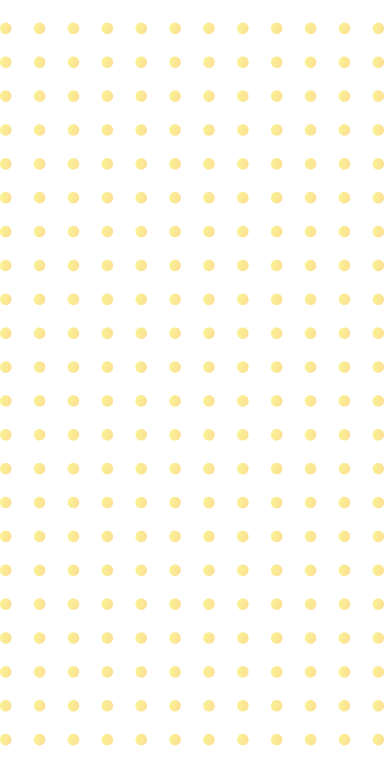
This pattern is drawn by a Shadertoy shader. Its source:

```glsl
// Grid of small round dots on white, each shaded from lemon yellow to pale apricot.

const vec2 GRID_COUNT = vec2(12.0, 22.0);  // columns, rows
const float SPACING = 0.0882;              // in canvas widths
const float DOT_RADIUS = 0.0150;

const vec3 PAPER = vec3(1.0);
const vec3 LEMON = vec3(0.98, 0.95, 0.58);
const vec3 APRICOT = vec3(0.99, 0.875, 0.58);

// Offset from the nearest dot centre of a finite grid centred on the origin
vec2 gridOffset(vec2 p, vec2 count, float spacing) {
    vec2 cell = clamp(floor(p / spacing), -0.5 * count, 0.5 * count - 1.0);
    return p - (cell + 0.5) * spacing;
}

float circleDistance(vec2 p, float radius) {
    return length(p) - radius;
}

// Antialiased fill, one pixel wide at the edge
float coverage(float dist, float pixel) {
    return clamp(0.5 - dist / pixel, 0.0, 1.0);
}

// Linear blend across a dot, mostly left to right and slightly downward
vec3 dotColour(vec2 p, float radius, vec3 startColour, vec3 endColour) {
    vec2 direction = normalize(vec2(1.0, -0.25));
    float along = 0.5 + 0.5 * dot(p, direction) / radius;
    return mix(startColour, endColour, clamp(along, 0.0, 1.0));
}

void mainImage(out vec4 fragColor, in vec2 fragCoord) {
    float pixel = 1.0 / iResolution.x;
    vec2 p = (fragCoord - 0.5 * iResolution.xy) * pixel;

    vec2 local = gridOffset(p, GRID_COUNT, SPACING);
    float fill = coverage(circleDistance(local, DOT_RADIUS), pixel);
    vec3 ink = dotColour(local, DOT_RADIUS, LEMON, APRICOT);

    fragColor = vec4(mix(PAPER, ink, fill), 1.0);
}
```
